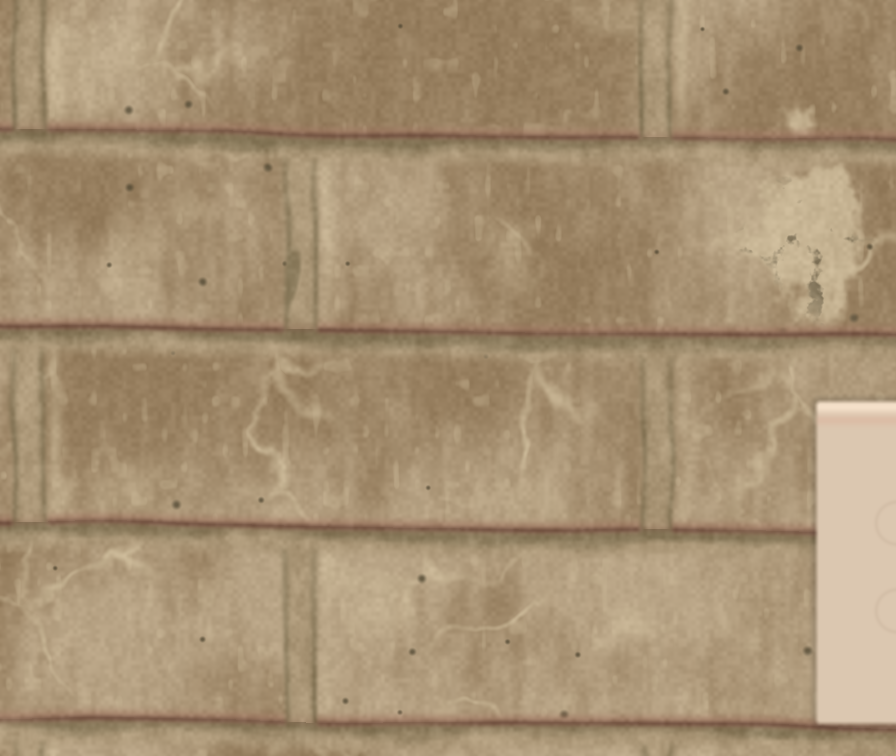
A WebGL 2 fragment shader for this texture:

```glsl
#version 300 es
precision highp float;
// Weathered tan brick wall in running bond, with recessed mortar and a pale wall plate.
// Rows and bricks come from floor and fract; box distances cut the joints, and
// value noise, cellular veins and scattered pits add the wear.
uniform vec2 u_resolution;
out vec4 fragColor;

#define BRICK_PITCH vec2(0.831, 0.259)  // brick plus joint
#define JOINT vec2(0.043, 0.034)        // mortar widths
#define BASE_Y 0.052                    // lower edge of the first full course
#define EVEN_SHIFT 0.398                // joint position in even courses
#define ODD_SHIFT 0.038                 // joint position in odd courses
#define TILT 0.012                      // fall of the courses to the right
#define VEIN_SCALE 6.5
#define PIT_SCALE 10.0
#define GRAIN 0.05

const vec3 BRICK_DARK = vec3(0.585, 0.49, 0.365);
const vec3 BRICK_LIGHT = vec3(0.725, 0.645, 0.525);
const vec3 LIME = vec3(0.80, 0.73, 0.60);
const vec3 MORTAR = vec3(0.68, 0.60, 0.475);
const vec3 MORTAR_SHADE = vec3(0.49, 0.435, 0.315);
const vec3 EDGE_CORE = vec3(0.45, 0.32, 0.255);
const vec3 EDGE_GLOW = vec3(0.64, 0.49, 0.40);
const vec3 PLATE = vec3(0.86, 0.78, 0.69);

float hash(vec2 p) {
  vec3 q = fract(p.xyx * 0.1031);
  q += dot(q, q.yzx + 33.33);
  return fract((q.x + q.y) * q.z);
}
vec2 hash2(vec2 p) { return vec2(hash(p), hash(p + 57.3)); }

float noise(vec2 p) {
  vec2 i = floor(p), f = fract(p);
  f = f * f * (3.0 - 2.0 * f);
  return mix(mix(hash(i), hash(i + vec2(1, 0)), f.x),
             mix(hash(i + vec2(0, 1)), hash(i + 1.0), f.x), f.y);
}
float fbm(vec2 p) {
  float sum = 0.0, amp = 0.53;
  for (int k = 0; k < 4; k++) { sum += amp * noise(p); p = p * 2.03 + 17.1; amp *= 0.5; }
  return sum;
}
float boxDist(vec2 p, vec2 halfSize, float radius) {
  vec2 d = abs(p) - halfSize + radius;
  return length(max(d, 0.0)) + min(max(d.x, d.y), 0.0) - radius;
}
float bump(float x, float width) { return exp(-x * x / (width * width)); }

// Gap between the two nearest cell points: zero along cell borders
float cellBorder(vec2 p) {
  float near = 9.0, next = 9.0;
  for (int j = -1; j <= 1; j++) for (int i = -1; i <= 1; i++) {
    vec2 cell = floor(p) + vec2(i, j);
    float d = length(cell + hash2(cell) - p);
    next = min(next, max(near, d));
    near = min(near, d);
  }
  return next - near;
}
// Sparse small round holes, at most one per grid cell
float pits(vec2 p) {
  vec2 cell = floor(p * PIT_SCALE);
  vec2 centre = (cell + 0.2 + 0.6 * hash2(cell)) / PIT_SCALE;
  float radius = mix(0.004, 0.009, hash(cell + 9.7));
  return step(0.7, hash(cell + 31.0)) * smoothstep(radius, radius * 0.1, length(p - centre));
}
// Position along a course in bricks, with whole numbers on the head joints
float alongCourse(float x, float row) {
  return (x - (mod(row, 2.0) < 0.5 ? EVEN_SHIFT : ODD_SHIFT)) / BRICK_PITCH.x;
}
float fromJoint(float along) { return (fract(along + 0.5) - 0.5) * BRICK_PITCH.x; }

vec3 brickFace(vec2 p, vec2 id) {
  vec2 s = p + 13.0 * hash2(id);
  float tone = fbm(s * vec2(4.5, 3.5)) + 0.2 * (hash(id + 4.0) - 0.5);
  tone += 0.16 * (noise(s * vec2(70.0, 13.0)) - 0.5) + 0.14 * (fbm(s * 24.0) - 0.5);
  vec3 c = mix(BRICK_DARK, BRICK_LIGHT, smoothstep(0.24, 0.76, tone));
  // Pale ragged lime veins, blotches and flecks
  vec2 warped = s + 0.15 * vec2(fbm(s * 8.0), fbm(s * 8.0 + 40.0));
  float vein = smoothstep(0.12, 0.0, cellBorder(warped * VEIN_SCALE));
  float patchy = smoothstep(0.45, 0.8, noise(s * 6.0 + 8.0)) * (0.3 + 0.9 * noise(s * 26.0));
  c = mix(c, LIME, min(0.75 * vein * patchy, 1.0));
  c = mix(c, LIME, 0.4 * smoothstep(0.62, 0.8, fbm(s * 6.0 + 21.0)));
  c = mix(c, LIME, 0.35 * smoothstep(0.74, 0.95, noise(s * vec2(75.0, 45.0))));
  float stain = length((p - vec2(1.065, 0.70)) / vec2(0.10, 0.13)) + 1.8 * (fbm(p * 19.0) - 0.5);
  c = mix(c, LIME, 0.85 * smoothstep(1.0, 0.6, stain));
  float hollow = smoothstep(0.62, 0.75, fbm(p * 38.0 + 6.0)) * smoothstep(0.9, 0.5, stain);
  return mix(c, MORTAR_SHADE * 0.7, max(0.8 * pits(p), 0.6 * hollow));
}

void main() {
  vec2 p = gl_FragCoord.xy / u_resolution.y;
  float px = 1.0 / u_resolution.y;

  // Course and brick coordinates, with slightly wavering edges
  vec2 q = p + 0.008 * (vec2(noise(p * 13.0), noise(p * vec2(7.0, 4.0) + 5.0)) - 0.5);
  float level = (q.y + TILT * p.x - BASE_Y) / BRICK_PITCH.y;
  float row = floor(level);
  float along = alongCourse(q.x, row);
  vec2 local = vec2(fract(along), level - row) * BRICK_PITCH;
  vec2 size = BRICK_PITCH - JOINT;
  float brickDist = boxDist(local - vec2(0.5 * BRICK_PITCH.x, 0.5 * size.y), 0.5 * size, 0.012);
  float across = fromJoint(along);

  // Mortar: shaded below each course, grooved beside each head joint
  float drop = (BRICK_PITCH.y - local.y) / JOINT.y;
  float shade = 1.0 - smoothstep(0.15, 0.85, drop + 0.9 * (fbm(p * vec2(9.0, 30.0)) - 0.5));
  float groove = bump(abs(across) - 0.47 * JOINT.x, 0.006) * smoothstep(0.012, -0.012, local.y - size.y);
  vec3 color = mix(MORTAR, MORTAR_SHADE, max(0.85 * shade, groove * (0.5 + 0.5 * noise(p * 14.0))));
  color += 0.12 * (fbm(p * vec2(45.0, 30.0)) - 0.5);
  float gouge = length((p - vec2(0.382 + 0.2 * (p.y - 0.63), 0.63)) / vec2(0.017, 0.05));
  color = mix(color, MORTAR_SHADE, 0.7 * smoothstep(1.0, 0.6, gouge));

  // Brick face with a pale left rim; its top edge melts into the mortar
  vec3 face = brickFace(p, vec2(floor(along), row));
  float rim = bump(across - 0.5 * JOINT.x - 0.014, 0.009);
  face = mix(face, LIME, 0.7 * rim * noise(p * vec2(18.0, 12.0) + 3.0));
  float soft = mix(0.004, 0.010, smoothstep(0.4, 0.9, local.y / size.y)) + px;
  color = mix(color, face, smoothstep(soft, -soft, brickDist));

  // Reddish line of uneven strength along the lower edge of every brick
  float edgeRow = floor(level + 0.5);
  float lower = (level - edgeRow) * BRICK_PITCH.y;
  float edgeAcross = abs(fromJoint(alongCourse(q.x, edgeRow)));
  float span = mix(0.25, 1.0, smoothstep(0.4, 0.65, edgeAcross / JOINT.x));
  float strength = span * (0.45 + 0.5 * noise(p * vec2(9.0, 4.0)));
  color = mix(color, EDGE_GLOW, 0.7 * span * bump(lower - 0.003, 0.008));
  color = mix(color, EDGE_CORE, strength * bump(lower + 0.001, 0.0042));
  color += GRAIN * (noise(p * 170.0) - 0.5) + 0.03 * (noise(p * vec2(110.0, 40.0)) - 0.5);

  // Wall plate running off the right side, with faint round sockets
  vec2 plateAt = p - vec2(1.25, 0.256);
  float plateDist = boxDist(plateAt, vec2(0.17, 0.213), 0.006);
  color *= 1.0 - 0.15 * smoothstep(0.012, 0.0, plateDist);
  float socket = length(vec2(p.x - 1.187, abs(p.y - 0.25) - 0.058)) - 0.028;
  vec3 plate = PLATE + 0.10 * bump(plateAt.y - 0.206, 0.008) - 0.03 * bump(socket, 0.003);
  plate -= vec3(0.0, 0.04, 0.04) * bump(plateAt.y - 0.188, 0.007);
  color = mix(color, plate, smoothstep(0.003 + px, -0.003 - px, plateDist));
  fragColor = vec4(clamp(color, 0.0, 1.0), 1.0);
}
```
